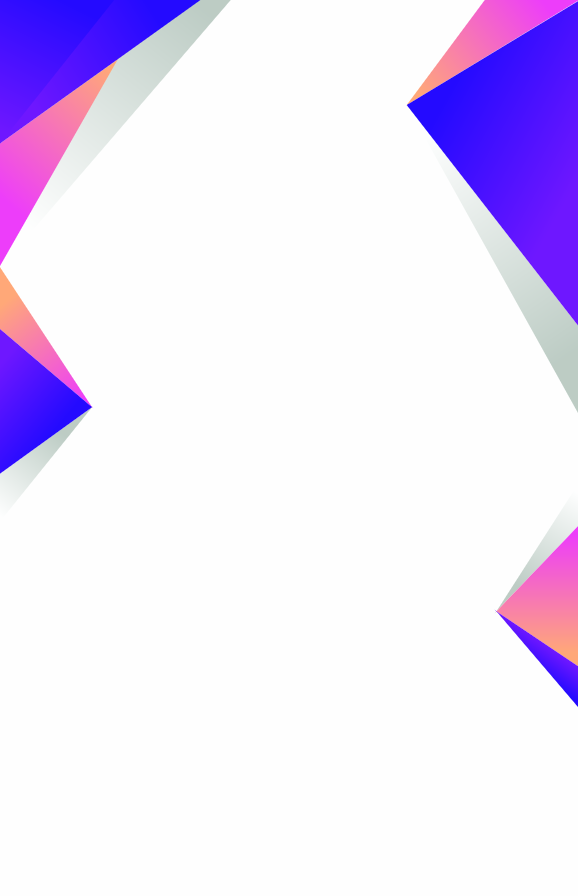
A WebGL 2 fragment shader for this background:

```glsl
#version 300 es
precision highp float;
// Folded paper facets in blue, violet and pink at the edges of a white page.

#define PAGE_SIZE vec2(4.96, 7.68)
#define PAPER     vec3(0.996, 0.998, 0.998)
#define BLUE      vec3(0.14, 0.04, 1.00)
#define VIOLET    vec3(0.43, 0.09, 1.00)
#define MAGENTA   vec3(0.93, 0.24, 0.98)
#define ORANGE    vec3(1.00, 0.66, 0.47)
#define SHADE     vec3(0.74, 0.80, 0.77)

uniform vec2 u_resolution;
out vec4 fragColor;

vec2 pos;        // position on the page, origin at the lower left
float pixel;     // size of one pixel in page units
vec3 color;      // colour painted so far

// Signed distance to the line a-b, positive on its right side
float lineDistance(vec2 a, vec2 b) {
    vec2 dir = normalize(b - a);
    return dot(pos - a, vec2(dir.y, -dir.x));
}

// Paints triangle a-b-c with a linear gradient running between two points
void facet(vec2 a, vec2 b, vec2 c, vec2 start, vec2 end, vec3 first, vec3 last) {
    vec2 u = b - a, v = c - a;
    float winding = sign(u.x * v.y - u.y * v.x);
    float d = max(lineDistance(a, b) * winding,
              max(lineDistance(b, c) * winding, lineDistance(c, a) * winding));
    float coverage = clamp(0.5 - d / pixel, 0.0, 1.0);
    vec2 axis = end - start;
    float t = clamp(dot(pos - start, axis) / dot(axis, axis), 0.0, 1.0);
    color = mix(color, mix(first, last, t), coverage);
}

void topLeft() {
    vec2 corner = vec2(0.0, 7.68), fold = vec2(0.0, 6.45);
    vec2 tip = vec2(1.72, 7.68), crease = vec2(0.98, 7.68), low = vec2(0.0, 5.40);
    facet(corner, vec2(1.98, 7.68), vec2(0.0, 5.38),
          vec2(0.25, 5.70), vec2(1.75, 7.60), PAPER, SHADE);
    facet(fold, vec2(1.01, 7.17), low, vec2(0.0, 6.00), vec2(0.95, 7.10), MAGENTA, ORANGE);
    facet(corner, tip, fold, vec2(0.30, 6.75), vec2(1.40, 7.45), VIOLET, BLUE);
    facet(corner, crease, fold, vec2(0.05, 6.55), vec2(0.60, 7.65), VIOLET, BLUE);
}

void middleLeft() {
    vec2 tip = vec2(0.79, 4.19), fold = vec2(0.0, 4.86), base = vec2(0.0, 3.62);
    facet(base, tip, vec2(0.0, 3.21), vec2(0.0, 3.25), vec2(0.55, 3.95), PAPER, SHADE);
    facet(vec2(0.0, 5.39), tip, fold, vec2(0.05, 5.10), vec2(0.72, 4.25), ORANGE, MAGENTA);
    facet(fold, tip, base, vec2(0.0, 4.55), vec2(0.55, 4.08), VIOLET, BLUE);
}

void topRight() {
    vec2 tip = vec2(3.49, 6.78), corner = vec2(4.96, 7.67), base = vec2(4.96, 4.89);
    facet(tip, base, vec2(4.96, 4.14), vec2(3.62, 6.50), vec2(4.90, 4.65), PAPER, SHADE);
    facet(vec2(4.16, 7.68), vec2(4.97, 7.68), tip,
          vec2(3.60, 6.85), vec2(4.65, 7.68), ORANGE, MAGENTA);
    facet(tip, corner, base, vec2(3.80, 6.80), vec2(4.96, 6.15), BLUE, VIOLET);
}

void lowerRight() {
    vec2 tip = vec2(4.26, 2.44), top = vec2(4.96, 3.17), fold = vec2(4.96, 1.97);
    facet(tip, vec2(4.96, 3.53), top, vec2(4.45, 2.65), vec2(4.94, 3.47), SHADE, PAPER);
    facet(tip, top, fold, vec2(4.80, 3.10), vec2(4.80, 2.08), MAGENTA, ORANGE);
    facet(tip, fold, vec2(4.96, 1.62), vec2(4.80, 2.07), vec2(4.66, 1.87), VIOLET, BLUE);
}

void main() {
    pos = gl_FragCoord.xy / u_resolution * PAGE_SIZE;
    pixel = PAGE_SIZE.y / u_resolution.y;
    color = PAPER;
    topLeft();
    middleLeft();
    topRight();
    lowerRight();
    fragColor = vec4(color, 1.0);
}
```
